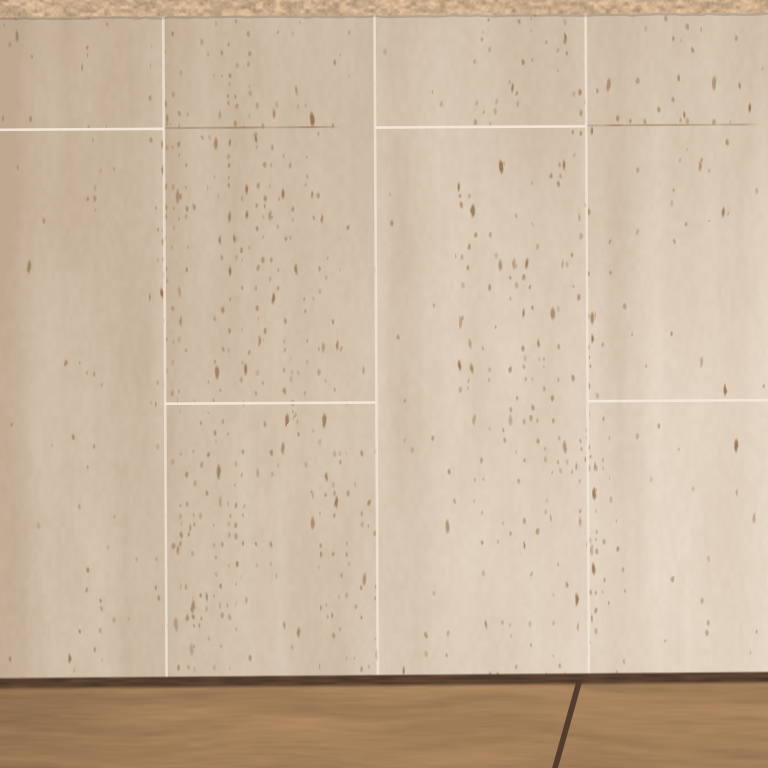
Give the GLSL for this texture, as a Shadertoy shader.

```glsl
const vec3 STONE_DARK  = vec3(0.765, 0.685, 0.592);
const vec3 STONE_LIGHT = vec3(0.900, 0.842, 0.772);
const vec3 PIT_COLOR   = vec3(0.56, 0.43, 0.30);
const vec3 GROUT_COLOR = vec3(0.96, 0.91, 0.85);
const vec3 WOOD_COLOR  = vec3(0.62, 0.485, 0.345);
const vec3 GAP_COLOR   = vec3(0.32, 0.235, 0.175);
const vec3 RUG_COLOR   = vec3(0.79, 0.675, 0.55);

const float COLUMN_WIDTH = 0.275;
const float TILE_HEIGHT  = 0.716;

float hash(vec2 p) {
    vec3 q = fract(p.xyx * vec3(0.1031, 0.1030, 0.0973));
    q += dot(q, q.yzx + 33.33);
    return fract((q.x + q.y) * q.z);
}

float noise(vec2 p) {
    vec2 i = floor(p), f = fract(p);
    f = f * f * (3.0 - 2.0 * f);
    return mix(mix(hash(i), hash(i + vec2(1, 0)), f.x),
               mix(hash(i + vec2(0, 1)), hash(i + vec2(1, 1)), f.x), f.y);
}

float fbm(vec2 p) {
    float sum = 0.0, amp = 0.5;
    for (int i = 0; i < 4; i++) {
        sum += amp * noise(p);
        p = p * 2.03 + 17.1;
        amp *= 0.5;
    }
    return sum / 0.9375;
}

// Coverage of a line with the given half width
float line(float d, float halfWidth, float px) {
    return 1.0 - smoothstep(halfWidth - px * 0.7, halfWidth + px * 0.7, abs(d));
}

// Smooth step up across an edge
float above(float d, float px) {
    return smoothstep(-px, px, d);
}

// Scattered upright pits, one candidate per grid cell
float pits(vec2 p, vec2 grid, vec2 size, float chance, float px) {
    vec2 id = floor(p * grid);
    vec2 center = (id + 0.3 + 0.4 * vec2(hash(id + 3.7), hash(id + 9.2))) / grid;
    vec2 radius = size * (0.5 + 0.8 * hash(id + 21.0));
    vec2 d = p - center;
    d.x += 0.0016 * (noise(p * 160.0) - 0.5) + 0.15 * d.y * (hash(id + 5.0) - 0.5);
    float dist = (length(d / radius) - 1.0) * radius.x;
    float shade = 0.4 + 0.6 * hash(id + 31.0);
    return step(hash(id + 47.0), chance) * shade * (1.0 - above(dist, px));
}

// Travertine: vertical bands, fine grain and pits gathered in streaks
vec3 stone(vec2 uv, float column, float px) {
    float even = 1.0 - mod(abs(column), 2.0);
    vec2 p = uv + column * vec2(3.17, 1.73);
    float bands = fbm(vec2(p.x * 20.0, p.y * 1.3));
    float clouds = fbm(p * vec2(14.0, 7.0));
    float grain = fbm(p * vec2(170.0, 90.0));
    float light = 0.30 + 0.60 * uv.x - 0.28 * uv.y * uv.y - 0.10 * even;
    light += 0.20 * exp(-6.0 * dot(uv - vec2(1.0, 0.35), uv - vec2(1.0, 0.35)));
    light -= 0.35 * (1.0 - smoothstep(0.0, 0.05, uv.x));
    light += 0.60 * (bands - 0.5) + 0.25 * (clouds - 0.5) + 0.22 * (grain - 0.5);
    vec3 color = mix(STONE_DARK, STONE_LIGHT, clamp(light, -0.15, 1.1));

    float streak = smoothstep(0.42, 0.75, noise(vec2(p.x * 23.0, p.y * 1.6)));
    float density = mix(0.45, 0.9, even) * (0.12 + streak);
    float large = pits(p, vec2(58.0, 30.0), vec2(0.0021, 0.0066), 0.22 * density, px);
    float small = pits(p + 0.37, vec2(110.0, 75.0), vec2(0.0017, 0.0032), 0.28 * density, px);
    return mix(color, PIT_COLOR, max(large * 0.9, small * 0.6));
}

vec3 wood(vec2 uv) {
    float grain = fbm(vec2(uv.x * 5.0, uv.y * 75.0 + 2.0 * noise(uv * 6.0)));
    float fiber = noise(uv * vec2(35.0, 330.0));
    float glow = 0.93 + 0.10 * smoothstep(0.0, 0.35, uv.x);
    return WOOD_COLOR * (glow + 0.22 * (grain - 0.5) + 0.05 * (fiber - 0.5));
}

vec3 rug(vec2 uv) {
    float loops = noise(uv * vec2(130.0, 210.0)) + 0.5 * noise(uv * 320.0);
    return RUG_COLOR * (0.82 + 0.24 * loops);
}

void mainImage(out vec4 fragColor, in vec2 fragCoord) {
    vec2 uv = fragCoord / iResolution.xy;
    float px = 1.0 / iResolution.y;

    // Running bond with a slight lean
    float level = uv.y - 0.006 * uv.x;
    float across = (uv.x - 0.2125 - 0.005 * (1.0 - uv.y)) / COLUMN_WIDTH;
    float column = floor(across);
    float even = 1.0 - mod(abs(column), 2.0);
    float sideJoint = (across - round(across)) * COLUMN_WIDTH;
    float row = (level - 0.831) / TILE_HEIGHT + 0.5 * even;
    float bedJoint = (row - round(row)) * TILE_HEIGHT;
    vec3 color = stone(uv, column, px);

    // Faint stained seam halfway up the even columns
    float along = fract(across);
    float stain = even * line(level - 0.832, 0.0013, px) * (1.0 - smoothstep(0.72, 0.85, along));
    color = mix(color, PIT_COLOR, stain * (0.2 + 0.4 * noise(uv * 60.0)));
    color = mix(color, GROUT_COLOR, 0.75 * line(sideJoint, 0.0017, px));
    color = mix(color, GROUT_COLOR, 0.95 * line(bedJoint, 0.0017, px));

    // Rug above, shadow gap and wooden boards below
    float rugEdge = level - 0.977 - 0.002 * (noise(vec2(uv.x * 90.0, 2.0)) - 0.5);
    color = mix(color, color * 0.86, line(rugEdge, 0.003, px));
    color = mix(color, rug(uv), above(rugEdge, px));
    float base = uv.y - 0.008 * uv.x;
    color = mix(GAP_COLOR * (0.9 + 0.3 * noise(uv * vec2(40.0, 300.0))), color, above(base - 0.117, px * 1.5));
    vec3 boards = wood(uv);
    float boardSeam = uv.x - 0.7227 - 0.28 * uv.y;
    boards = mix(boards, GAP_COLOR, line(boardSeam, 0.0038, px));
    color = mix(boards, color, smoothstep(0.100, 0.107, base));
    fragColor = vec4(color, 1.0);
}
```
